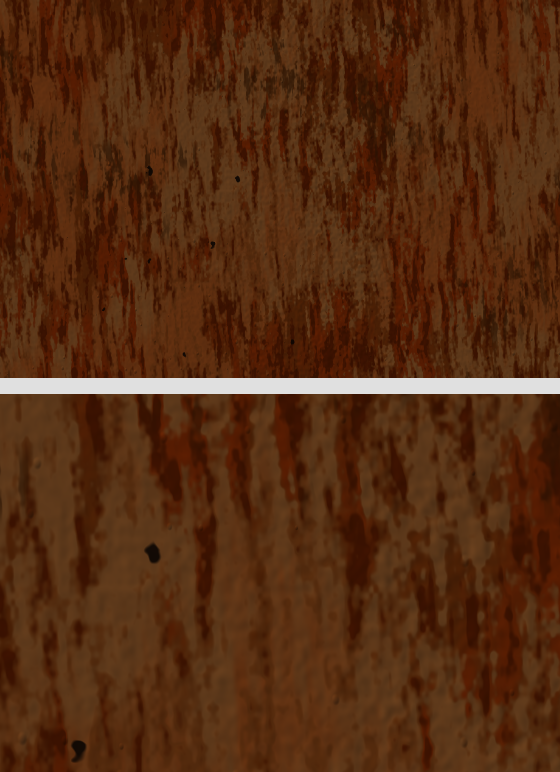
Top: the whole. Bottom: its middle third, enlarged.
Write a Shadertoy shader that draws this texture.

```glsl
// Weathered brown paint over a rusted metal sheet, with vertical rust streaks, blisters and pits
const vec3 OLIVE_PAINT = vec3(0.365, 0.222, 0.103);
const vec3 OCHRE_PAINT = vec3(0.375, 0.182, 0.060);
const vec3 STAIN = vec3(0.310, 0.155, 0.046);
const vec3 BROWN_RUST = vec3(0.282, 0.120, 0.020);
const vec3 RED_RUST = vec3(0.335, 0.108, 0.008);
const vec3 DARK_RUST = vec3(0.225, 0.068, 0.002);
const vec3 SOOT = vec3(0.160, 0.075, 0.012);
const vec3 PIT = vec3(0.040, 0.020, 0.010);

float hash(vec2 p) {
    vec3 q = fract(p.xyx * vec3(0.1031, 0.1030, 0.0973));
    q += dot(q, q.yzx + 33.33);
    return fract((q.x + q.y) * q.z);
}

float noise(vec2 p) {
    vec2 cell = floor(p), f = fract(p);
    f = f * f * (3.0 - 2.0 * f);
    float low = mix(hash(cell), hash(cell + vec2(1, 0)), f.x);
    float high = mix(hash(cell + vec2(0, 1)), hash(cell + vec2(1, 1)), f.x);
    return mix(low, high, f.y);
}

// Layered noise, centred on zero
float fbm(vec2 p, int octaves) {
    float sum = 0.0, total = 0.0, amplitude = 1.0;
    for (int i = 0; i < octaves; i++) {
        sum += amplitude * (noise(p) - 0.5);
        total += amplitude;
        amplitude *= 0.6;
        p = p * 2.03 + vec2(17.3, 9.1);
    }
    return sum / total;
}

float surfaceHeight(vec2 p) {
    return noise(p * vec2(150.0, 120.0)) + 0.5 * noise(p * vec2(75.0, 55.0) + 31.0);
}

// Slope towards the light at the upper left
float relief(vec2 p, float reach) {
    vec2 toLight = vec2(-reach, reach);
    return surfaceHeight(p - toLight) - surfaceHeight(p + toLight);
}

// Scattered raised dots: x is the signed shading, y the coverage
vec2 blisters(vec2 p, float density, float share) {
    vec2 grid = p * density, cell = floor(grid);
    vec2 centre = 0.25 + 0.5 * vec2(hash(cell + 5.0), hash(cell + 41.0));
    vec2 d = (grid - cell - centre) * vec2(1.2, 0.85);
    float radius = mix(0.06, 0.16, hash(cell + 73.0));
    float cover = smoothstep(radius, radius * 0.4, length(d)) * step(hash(cell), share);
    return vec2(dot(d, vec2(-0.6, 0.8)) / radius, 1.0) * cover;
}

// Ragged black holes spread around the middle of the sheet
float pits(vec2 p, float aspect) {
    float cover = 0.0;
    for (int i = 0; i < 8; i++) {
        float id = float(i);
        vec2 spot = vec2(aspect * mix(0.12, 0.7, hash(vec2(id, 3.7))), mix(0.06, 0.75, hash(vec2(id, 8.2))));
        float radius = mix(0.002, 0.009, pow(hash(vec2(id, 14.9)), 2.0));
        vec2 d = (p - spot) * vec2(1.25, 0.75);
        float edge = length(d) + 0.010 * (noise(p * 140.0 + id) - 0.5);
        cover = max(cover, smoothstep(radius + 0.002, radius - 0.002, edge));
    }
    return cover;
}

// Pale line that fades along its length
float scratch(vec2 p, vec2 a, vec2 b, float width) {
    vec2 along = b - a;
    float t = clamp(dot(p - a, along) / dot(along, along), 0.0, 1.0);
    float distanceToLine = length(p - a - along * t);
    return smoothstep(width, width * 0.3, distanceToLine) * (1.0 - 0.6 * t);
}

void mainImage(out vec4 fragColor, in vec2 fragCoord) {
    vec2 p = fragCoord / iResolution.y;
    float aspect = iResolution.x / iResolution.y;

    // Streak space leans slightly and wavers
    vec2 s = p;
    s.x += 0.045 * p.y + 0.012 * (noise(p * vec2(7.0, 11.0)) - 0.5);
    float broad = fbm(p * vec2(3.8, 3.0) + 4.0, 4);
    float streak = fbm(s * vec2(50.0, 6.5), 3);
    float fineStreak = fbm(s * vec2(95.0, 17.0) + 50.0, 2);
    float grain = fbm(p * vec2(120.0, 85.0) + 20.0, 2);

    // The rough middle band and the lower part are more corroded
    float rough = exp(-pow((p.x / aspect - 0.57 + 0.3 * broad) / 0.19, 2.0));
    float wear = 0.85 * broad + 0.85 * streak + 0.4 * fineStreak + mix(0.25, 0.5, rough) * grain;
    wear += 0.10 * rough + 0.12 * (0.5 - p.y) + 0.10 * smoothstep(0.85, 1.0, p.y);
    float rust = smoothstep(-0.07, 0.13, wear);

    // Paint, streaked with thin brown stain
    float ochre = smoothstep(-0.12, 0.14, fbm(p * vec2(5.5, 3.5) + 60.0, 3) + 0.3 * fineStreak);
    vec3 paint = mix(OLIVE_PAINT, OCHRE_PAINT, ochre);
    float stain = smoothstep(-0.05, 0.22, 0.6 * fineStreak + 0.5 * grain + 0.5 * streak + 0.4 * wear + 0.1 * rough + 0.07);
    paint = mix(paint, STAIN, 0.9 * stain);

    // Rust from brown through red to dark
    float red = smoothstep(-0.12, 0.10, fbm(s * vec2(9.0, 3.0) + 80.0, 3) + 0.35 * streak - 0.04 * rough);
    vec3 rustColor = mix(BROWN_RUST, RED_RUST, red);
    rustColor = mix(rustColor, DARK_RUST, smoothstep(0.06, 0.28, fineStreak + 0.4 * grain + 0.25 * wear));
    vec3 color = mix(paint, rustColor, rust);

    // Clusters of dark soot streaks
    float cluster = smoothstep(0.03, 0.2, fbm(p * vec2(3.0, 3.8) + 110.0, 3));
    float soot = cluster * smoothstep(0.0, 0.2, fbm(s * vec2(70.0, 14.0) + 130.0, 3) + 0.3 * grain);
    color = mix(color, SOOT, 0.65 * soot);

    // Scratch, relief, blisters and pits
    float worn = 0.5 + noise(p * 75.0);
    color = mix(color, OLIVE_PAINT * 1.1, 0.4 * worn * scratch(p, vec2(1.16, 0.94), vec2(1.04, 0.42), 0.008));
    color *= 1.0 + mix(0.07, 0.18, rough) * relief(p, 0.002) + 0.1 * grain;
    vec2 blister = blisters(p, 26.0, 0.2);
    color *= 1.0 + 0.45 * blister.x - 0.08 * blister.y;
    color = mix(color, PIT, 0.9 * pits(p, aspect));
    fragColor = vec4(clamp(color, 0.0, 1.0), 1.0);
}
```
